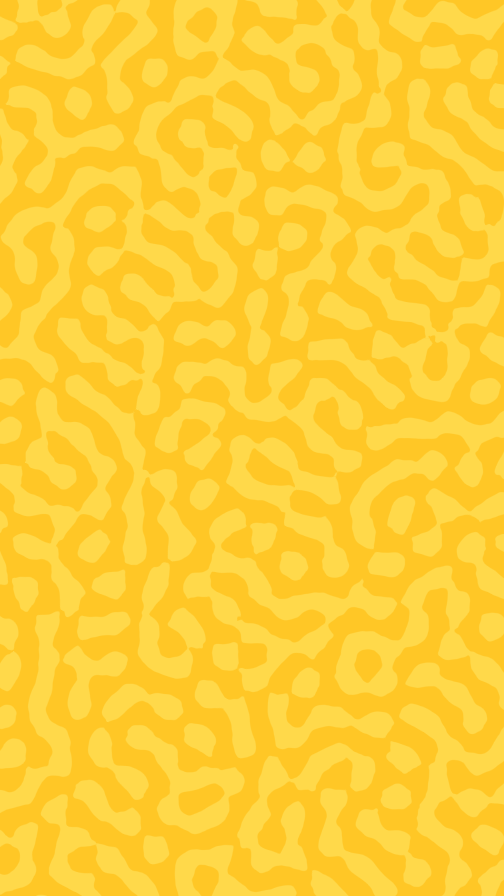
Write a Shadertoy shader that draws this pattern.

```glsl
#define PERIOD 0.073     // stripe spacing, in canvas widths
#define WAVES 12         // plane waves in the seed field
#define TAPS 24          // samples of the disc filter
#define REACH 0.86       // disc radius, in periods
#define SURROUND 0.6     // inhibitor distance, in periods
#define SPREAD 0.25      // variation of wave frequency
#define GAIN 1.5         // saturation between the steps
#define BIAS 0.15        // favours separate light worms and dots
#define EDGE 0.8         // edge softness
#define LIGHT vec3(1.0, 0.85, 0.29)
#define DARK vec3(1.0, 0.78, 0.15)

const float TAU = 6.2831853;
const float GOLDEN_ANGLE = 2.399963;

vec3 waves[WAVES];   // frequency vector and phase, in turns
vec3 taps[TAPS];     // offset and weight

float hash(float n) {
    return fract(sin(n * 12.9898 + 4.137) * 43758.547);
}

// Cheap sine made of parabolas, period 1
float softWave(float x) {
    x = fract(x) - 0.5;
    return x * (8.0 - 16.0 * abs(x));
}

// Bessel J0, as the mean of waves over evenly spread directions
float ringWave(float x) {
    float sum = 0.0;
    for (int i = 0; i < 4; i++) {
        sum += cos(x * cos((float(i) + 0.5) * TAU / 16.0));
    }
    return sum * 0.25;
}

// Waves of nearly equal length in all directions
void initWaves() {
    for (int i = 0; i < WAVES; i++) {
        float n = float(i);
        float angle = (n + hash(n)) * TAU * 0.5 / float(WAVES);
        float freq = 1.0 + SPREAD * (hash(n + 31.0) - 0.5);
        waves[i] = vec3(freq * cos(angle), freq * sin(angle), hash(n + 67.0));
    }
}

// Centre-surround filter on a sunflower disc, zero mean, unit gain
void initTaps() {
    float mean = 0.0;
    float power = 0.0;
    for (int i = 0; i < TAPS; i++) {
        float r = REACH * sqrt((float(i) + 0.5) / float(TAPS));
        float a = float(i) * GOLDEN_ANGLE;
        float w = ringWave(TAU * r);
        taps[i] = vec3(r * cos(a), r * sin(a), w);
        mean += w / float(TAPS);
        power += w * w;
    }
    float response = power - mean * mean * float(TAPS);
    for (int i = 0; i < TAPS; i++) {
        taps[i].z = (taps[i].z - mean) / response;
    }
}

float squash(float u) {
    return tanh(GAIN * u - BIAS);
}

float seedField(vec2 p) {
    float sum = 0.0;
    for (int i = 0; i < WAVES; i++) {
        sum += softWave(dot(waves[i].xy, p) + waves[i].z);
    }
    return sum * sqrt(2.0 / float(WAVES));
}

// First reaction-diffusion step: squash the seed, then filter it
float activator(vec2 p) {
    float sum = 0.0;
    for (int i = 0; i < TAPS; i++) {
        sum += taps[i].z * squash(seedField(p + taps[i].xy));
    }
    return sum;
}

// Second step: the centre less the mean of a hexagon around it
float labyrinth(vec2 p) {
    float v = 0.0;
    for (int i = 0; i < 7; i++) {
        float a = float(i) * TAU / 6.0;
        vec2 offset = i == 0 ? vec2(0.0) : SURROUND * vec2(cos(a), sin(a));
        float weight = i == 0 ? 1.0 : -1.0 / 6.0;
        v += weight * squash(activator(p + offset));
    }
    return v;
}

void mainImage(out vec4 fragColor, in vec2 fragCoord) {
    initWaves();
    initTaps();
    float v = labyrinth(fragCoord / iResolution.x / PERIOD);

    // Smooth edge, about one pixel wide
    float slope = max(length(vec2(dFdx(v), dFdy(v))), 0.0001);
    float worm = smoothstep(-EDGE, EDGE, v / slope);
    fragColor = vec4(mix(DARK, LIGHT, worm), 1.0);
}
```
